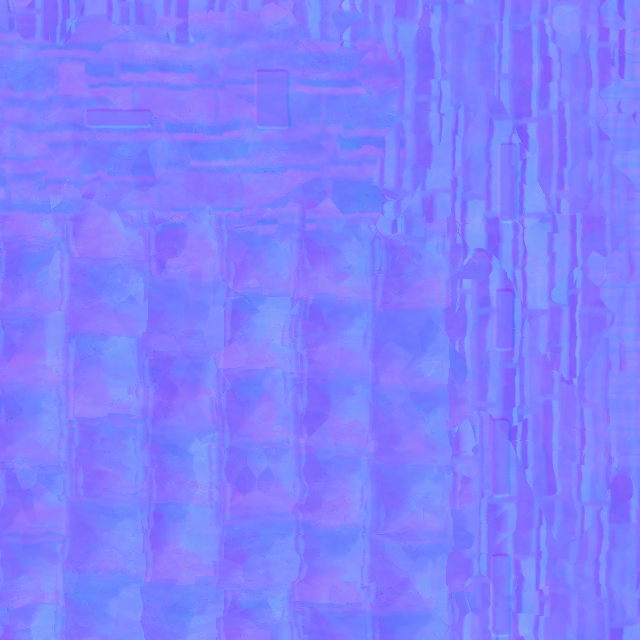
Give the GLSL for this texture map, as a three.js fragment shader.

```glsl
// Draws a normal map of worn plaster: hollow panels, stacked ledges and upright fluting.
varying vec2 vUv;

float hash(vec2 p) {
  vec3 q = fract(p.xyx * 0.1031);
  q += dot(q, q.yzx + 33.33);
  return fract((q.x + q.y) * q.z);
}

vec2 hash2(vec2 p) {
  return vec2(hash(p), hash(p + 71.3));
}

// Smooth two-channel noise in -0.5..0.5
vec2 softNoise(vec2 p) {
  vec2 i = floor(p), f = fract(p);
  f = f * f * (3.0 - 2.0 * f);
  vec2 low = mix(hash2(i), hash2(i + vec2(1.0, 0.0)), f.x);
  vec2 high = mix(hash2(i + vec2(0.0, 1.0)), hash2(i + 1.0), f.x);
  return mix(low, high, f.y) - 0.5;
}

// Layered sines that bend straight edges
vec2 sway(vec2 p) {
  return sin(p.yx * 19.0 + vec2(0.4, 2.1)) * 0.5
       + sin(p.yx * 47.0 + p * 23.0) * 0.3
       + sin(p.yx * 113.0 - p * 61.0) * 0.15;
}

// Cellular noise: cell id in xy, gap to the next cell in z
vec3 cellular(vec2 p) {
  vec2 base = floor(p), nearestId = base;
  float first = 9.0, second = 9.0;
  for (int y = -1; y <= 1; y++) {
    for (int x = -1; x <= 1; x++) {
      vec2 id = base + vec2(float(x), float(y));
      float d = length(id + hash2(id) - p);
      if (d < first) {
        second = first;
        first = d;
        nearestId = id;
      } else {
        second = min(second, d);
      }
    }
  }
  return vec3(nearestId, second - first);
}

float band(float v, float from, float to, float soft) {
  return smoothstep(from - soft, from + soft, v) * (1.0 - smoothstep(to - soft, to + soft, v));
}

// Slope across raised strips of uneven width, length and strength
float strips(float across, float along, float pitch, float segment) {
  float block = floor(along / segment / 1.7 + 0.4 * sin(across * 23.0));
  float row = across / pitch + hash(vec2(block, 8.0));
  row += 0.22 * sin(row * 2.3 + block) + 0.16 * sin(row * 4.1 + block * 2.0);
  float lane = floor(row);
  float run = along / segment + 3.0 * hash(vec2(lane, 5.0));
  vec2 rnd = hash2(vec2(lane, floor(run)));
  float u = fract(row);
  float middle = 0.28 + 0.44 * rnd.x;
  float slope = band(u, middle + 0.06, 0.94, 0.05) - band(u, 0.06, middle - 0.02, 0.05);
  float ends = band(fract(run), 0.03, 0.97, 0.02);
  return slope * ends * (0.25 + 1.1 * rnd.y);
}

// Hollow panel: four sides lean apart, with broken seams of varied width
vec2 panel(vec2 p, vec2 rough) {
  float column = floor(p.x);
  p.y = p.y * (0.94 + 0.14 * hash(vec2(column, 6.0))) + 0.8 * hash(vec2(column, 3.0));
  vec2 rnd = hash2(floor(p) + 17.0);
  vec2 local = fract(p) - 0.5;
  vec2 d = local - (rnd - 0.5) * 0.34 + rough * 0.12;
  float diagonal = abs(d.x) * (0.75 + 0.5 * rnd.y) - abs(d.y);
  float side = smoothstep(-0.09, 0.09, diagonal + rough.x * 0.2);
  vec2 lean = clamp(d * 4.0, -1.0, 1.0);
  vec2 tilt = mix(vec2(lean.x * 0.35, lean.y), vec2(lean.x, lean.y * 0.35), side);
  vec2 seam = smoothstep(vec2(0.38), vec2(0.41), abs(local) + rough * 0.1);
  vec2 ridge = vec2(sin(local.x * 52.0 + rnd.y * 6.0), sin(local.y * 44.0 + rnd.x * 6.0)) * 0.7;
  return mix(tilt * (0.75 + 0.4 * rnd.y), ridge, seam * smoothstep(0.25, 0.6, rnd.yx) * 0.8);
}

// Recessed slot with a thin bright rim
vec2 slot(vec2 tilt, vec2 p, vec2 halfSize) {
  vec2 q = abs(p) - halfSize + 0.008;
  float d = length(max(q, 0.0)) + min(max(q.x, q.y), 0.0) - 0.008;
  vec2 normal = q.x > q.y ? vec2(sign(p.x), 0.0) : vec2(0.0, sign(p.y));
  tilt = mix(tilt, vec2(-0.05, 0.005), 0.6 * (1.0 - smoothstep(-0.003, 0.002, d)));
  return tilt + vec2(-normal.y, normal.x) * 0.1 * (1.0 - smoothstep(0.0008, 0.0035, abs(d)));
}

void main() {
  vec2 uv = vUv;
  vec2 bend = sway(uv);
  vec2 rough = softNoise(uv * 26.0) + 0.6 * softNoise(uv * 67.0) + 0.4 * softNoise(uv * 150.0);
  vec3 chip = cellular(uv * vec2(27.0, 23.0) + bend * 0.2);
  vec2 chipTilt = (hash2(chip.xy) - 0.5) * smoothstep(0.0, 0.05, chip.z);

  // Regions meet along angular chips
  vec2 area = uv + chipTilt * 0.08 + rough * 0.012;
  float upper = smoothstep(0.66, 0.67, area.y);
  float flutes = smoothstep(-0.008, 0.008, area.x - mix(0.725, 0.605, upper));
  float border = smoothstep(0.95, 0.965, area.x) * smoothstep(0.25, 0.3, area.y);

  vec2 bent = uv + bend * 0.002 + rough * 0.004 + chipTilt * 0.008;
  vec2 grid = uv * vec2(8.4, 8.1) + bend * 0.04 + chipTilt * 0.12 + vec2(0.1, 0.0);
  vec2 panels = panel(grid, rough) * vec2(0.073, 0.061);
  vec2 ledges = vec2(0.03 * rough.x, 0.07 * strips(bent.y, bent.x, 0.043, 0.125));
  vec2 fluting = vec2(0.082 * strips(bent.x, bent.y, 0.031, 0.15), 0.025 * rough.y);
  vec2 slices = vec2(0.035, 0.04 * strips(uv.y, uv.x, 0.019, 0.3));

  vec2 tilt = mix(panels, ledges, upper);
  tilt = mix(tilt, fluting, max(flutes, smoothstep(0.955, 0.965, area.y)));
  tilt = mix(tilt, slices, border * 0.75);

  // Chipped facets and brushed relief, drawn out along each region
  float chipped = smoothstep(0.5, 0.8, hash(chip.xy + 9.0));
  tilt += chipTilt * (0.02 + 0.045 * chipped);
  vec2 brush = mix(softNoise(uv * vec2(42.0, 150.0) + bend), softNoise(uv * vec2(150.0, 34.0) + bend), flutes);
  tilt += rough * 0.034 + brush * 0.024;

  // Fine flakes with thin lit edges
  vec3 flake = cellular(uv * vec2(38.0, 84.0) + bend * 1.2 + rough * 1.3);
  float crack = (1.0 - smoothstep(0.02, 0.12, flake.z)) * smoothstep(-0.25, 0.2, rough.x);
  vec2 flakeTilt = hash2(flake.xy) - 0.5;
  tilt += flakeTilt * (0.018 + 0.1 * crack * (1.0 - 0.6 * flutes));

  // Upright slots in the fluting, a flat and an upright one among the ledges
  for (int i = 0; i < 4; i++) {
    float n = float(i);
    vec2 rnd = hash2(vec2(n, 41.0));
    vec2 jag = uv + rough * 0.002;
    tilt = slot(tilt, jag - vec2(0.775 + 0.025 * rnd.x, 0.07 + 0.215 * n), vec2(0.014, 0.045 + 0.02 * rnd.y));
    if (i < 2) tilt = slot(tilt, jag - vec2(0.185 + 0.24 * n, 0.815 + 0.03 * n), vec2(0.052 - 0.026 * n, 0.013 + 0.032 * n));
  }

  // Across leans green, upward leans away from red
  vec2 slope = vec2(0.002 - tilt.y, tilt.x - 0.001);
  float depth = sqrt(max(0.0, 1.0 - 4.0 * dot(slope, slope)));
  gl_FragColor = vec4(0.5 + slope, 0.5 + 0.5 * depth, 1.0);
}
```
